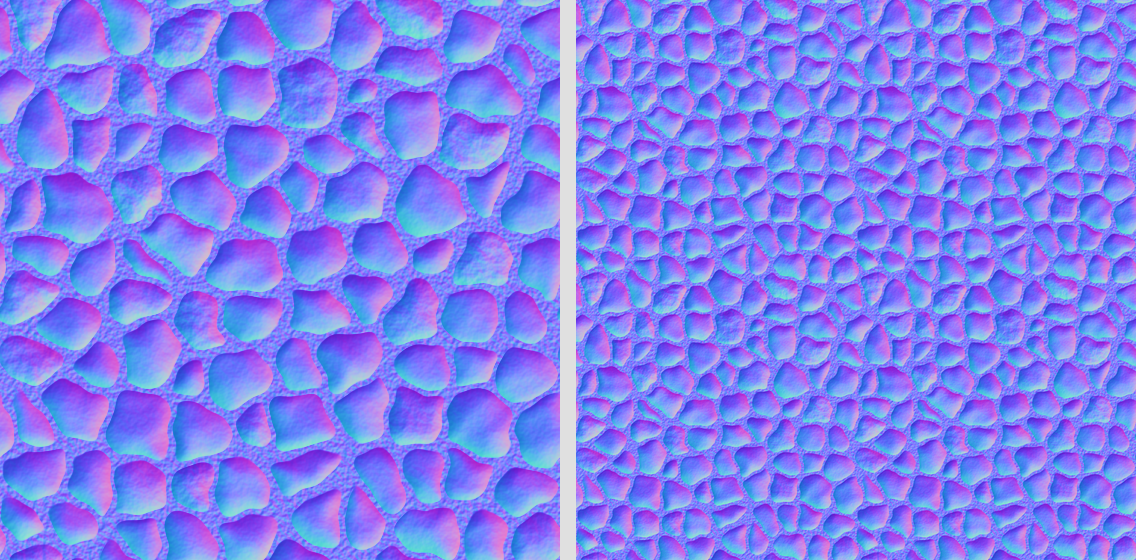
Left, the tile; right, the same tile 2 across and 2 down.
A three.js fragment shader for this texture map:

```glsl
#define CELLS 10.0        // stones across the tile
#define JITTER 0.74       // scatter of the stone centres
#define SIZE_SPREAD 0.26  // difference between large and small stones
#define ROUNDING 0.085    // softness of the stone corners
#define GAP 0.035         // least half width of the mortar, in cells
#define WARP 0.17         // irregularity of the outlines
#define EDGE_SLOPE 1.25   // steepness at the stone rim
#define DOME_FALLOFF 0.17 // how far the rim slope reaches inwards
#define LUMPS 0.17        // broad dents on the stones
#define STONE_GRAIN 0.06
#define MORTAR_GRAIN 0.23

varying vec2 vUv;

vec2 hash2(vec2 p) {
  vec3 q = fract(p.xyx * vec3(0.1031, 0.1030, 0.0973));
  q += dot(q, q.yzx + 33.33);
  return fract((q.xx + q.yz) * q.zy);
}

float cornerRamp(vec2 cell, vec2 offset, float period) {
  float angle = 6.2832 * hash2(mod(cell, period) + 7.0).x;
  return dot(vec2(cos(angle), sin(angle)), offset);
}

// Gradient noise that wraps after a whole number of cells
float noise(vec2 p, float period) {
  vec2 i = floor(p), f = fract(p);
  vec2 u = f * f * f * (f * (f * 6.0 - 15.0) + 10.0);
  vec2 e = vec2(1.0, 0.0);
  float low = mix(cornerRamp(i, f, period), cornerRamp(i + e, f - e, period), u.x);
  float high = mix(cornerRamp(i + e.yx, f - e.yx, period),
                   cornerRamp(i + 1.0, f - 1.0, period), u.x);
  return mix(low, high, u.y);
}

// Slope of the noise, measured per noise cell
vec2 noiseSlope(vec2 p, float period) {
  vec2 e = vec2(0.2, 0.0);
  return vec2(noise(p + e, period) - noise(p - e, period),
              noise(p + e.yx, period) - noise(p - e.yx, period)) / (2.0 * e.x);
}

// Centre in xy, size weight in z
vec3 stoneSite(vec2 cell) {
  vec2 id = mod(cell, CELLS);
  vec2 shift = (hash2(id + 31.0) - 0.5) * JITTER;
  return vec3(cell + 0.5 + shift, SIZE_SPREAD * hash2(id + 83.0).x);
}

float weightedDistance(vec2 p, vec3 site) {
  vec2 d = p - site.xy;
  return dot(d, d) - site.z;
}

void main() {
  vec2 p = vUv * CELLS;
  float warpPeriod = CELLS * 2.0;
  p += WARP * vec2(noise(p * 2.0, warpPeriod), noise(p * 2.0 + 5.3, warpPeriod));
  vec2 base = floor(p);

  // Find the stone that owns this point
  vec3 owner = vec3(0.0);
  vec2 ownerCell = base;
  float nearest = 100.0;
  for (int y = -2; y <= 2; y++) {
    for (int x = -2; x <= 2; x++) {
      vec2 cell = base + vec2(float(x), float(y));
      vec3 site = stoneSite(cell);
      float d = weightedDistance(p, site);
      if (d < nearest) {
        nearest = d;
        owner = site;
        ownerCell = cell;
      }
    }
  }

  // Blend the distances to all borders, and their inward directions
  float total = 0.0;
  vec2 inward = vec2(0.0);
  for (int y = -2; y <= 2; y++) {
    for (int x = -2; x <= 2; x++) {
      vec3 site = stoneSite(base + vec2(float(x), float(y)));
      vec2 away = owner.xy - site.xy;
      float span = length(away);
      if (span > 0.001) {
        float border = (weightedDistance(p, site) - nearest) / (2.0 * span);
        float weight = exp(-border / ROUNDING);
        total += weight;
        inward += weight * away / span;
      }
    }
  }
  inward /= total;
  vec2 id = mod(ownerCell, CELLS);
  vec2 traits = hash2(id + 151.0);
  float inside = -ROUNDING * log(total) - GAP - 0.05 * traits.x * traits.x;
  float stone = smoothstep(-0.012, 0.018, inside);

  // Fine grit shared by stones and mortar
  vec2 grit = noiseSlope(vUv * 112.0, 112.0) + 0.8 * noiseSlope(vUv * 190.0, 190.0);
  vec2 wrinkles = noiseSlope(vUv * 56.0, 56.0);

  // Domed stone with its own tilt, dents and roughness
  float rough = smoothstep(0.65, 1.0, traits.y);
  vec2 slope = -inward * EDGE_SLOPE * exp(-max(inside, 0.0) / DOME_FALLOFF);
  slope += (hash2(id + 211.0) - 0.5) * 0.22;
  slope += LUMPS * noiseSlope(p * 2.0 + floor(traits * 16.0), warpPeriod);
  slope += STONE_GRAIN * (1.0 + rough) * grit + (0.03 + 0.12 * rough) * wrinkles;

  vec2 mortar = MORTAR_GRAIN * grit + 0.08 * wrinkles;
  vec3 normal = normalize(vec3(mix(mortar, slope, stone), 1.0));

  // Encode with green pointing down
  gl_FragColor = vec4(0.5 + 0.5 * normal * vec3(1.0, -1.0, 1.0), 1.0);
}
```
